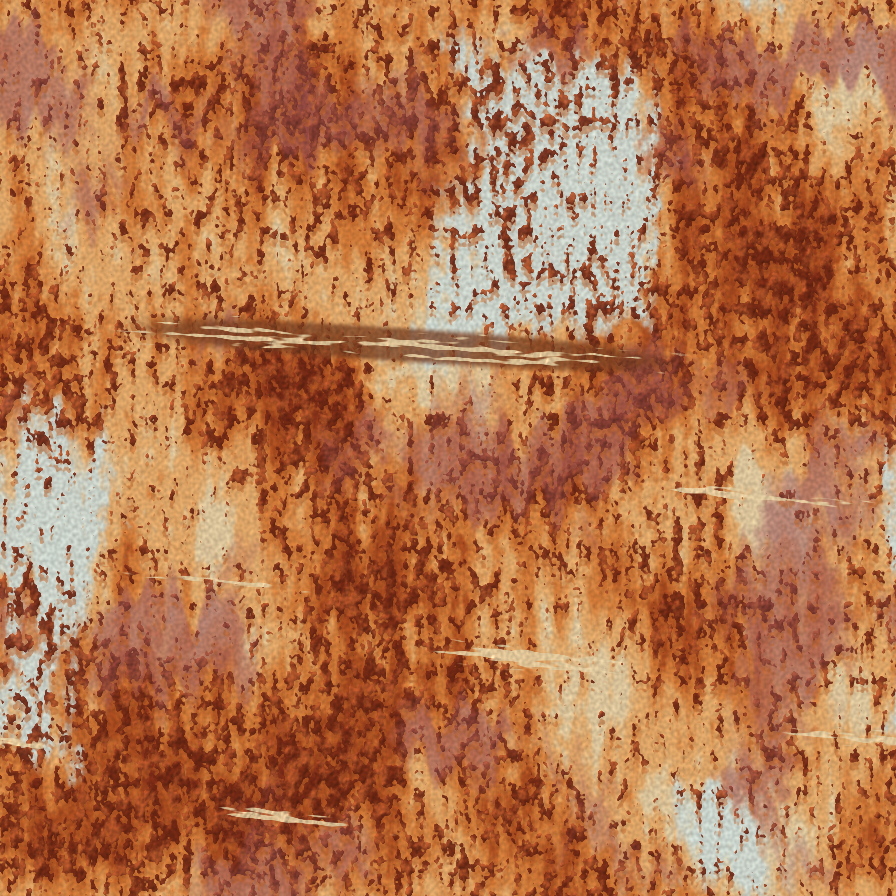
Write a WebGL 1 fragment shader that draws this texture.

```glsl
precision highp float;
uniform vec2 u_resolution;

vec2 wrap(vec2 d) {
  return fract(d + 0.5) - 0.5;
}

vec2 gradient(vec2 cell, vec2 period, float seed) {
  vec2 id = mod(cell, period) + seed * 17.0;
  float angle = 6.2832 * fract(sin(dot(id, vec2(127.1, 311.7))) * 43758.55);
  return vec2(cos(angle), sin(angle));
}

// Gradient noise that repeats over the unit square
float noise(vec2 uv, vec2 period, float seed) {
  vec2 p = uv * period, c = floor(p), f = fract(p);
  vec2 w = f * f * f * (f * (f * 6.0 - 15.0) + 10.0);
  vec2 e = vec2(1.0, 0.0);
  float a = dot(gradient(c, period, seed), f);
  float b = dot(gradient(c + e.xy, period, seed), f - e.xy);
  float d = dot(gradient(c + e.yx, period, seed), f - e.yx);
  float g = dot(gradient(c + e.xx, period, seed), f - e.xx);
  return 1.4 * mix(mix(a, b, w.x), mix(d, g, w.x), w.y);
}

float fbm(vec2 uv, vec2 period, float seed) {
  float sum = 0.0, amplitude = 1.0;
  for (int i = 0; i < 5; i++) {
    sum += amplitude * noise(uv, period, seed + float(i));
    period *= 2.0;
    amplitude *= 0.5;
  }
  return sum;
}

float box(vec2 uv, vec2 centre, vec2 halfSize) {
  vec2 d = abs(wrap(uv - centre)) - halfSize;
  return max(d.x, d.y);
}

float pitHeight(vec2 uv) {
  return noise(uv, vec2(84.0, 48.0), 3.0)
       + 0.6 * noise(uv, vec2(165.0, 115.0), 4.0)
       + 0.4 * noise(uv, vec2(260.0, 220.0), 5.0);
}

// Bundle of fine scrapes sinking to the right; x = scrapes, y = band
vec2 scrape(vec2 uv, vec2 centre, vec2 halfSize, float drop) {
  vec2 d = wrap(uv - centre);
  float along = clamp(d.x / halfSize.x, -1.0, 1.0);
  float sink = drop * along;
  float band = (1.0 - along * along) * max(0.0, 1.0 - abs(d.y + sink) / halfSize.y);
  vec2 q = uv + vec2(0.0, sink);
  float fibre = noise(q, vec2(6.0, 150.0), 7.0) + 0.6 * noise(q, vec2(40.0, 250.0), 8.0);
  return vec2(smoothstep(0.2, 0.45, fibre + band - 0.5) * smoothstep(0.0, 0.15, band), band);
}

void main() {
  vec2 uv = gl_FragCoord.xy / u_resolution;
  float streaks = fbm(uv, vec2(40.0, 6.0), 11.0);
  float rough = fbm(uv, vec2(60.0, 50.0), 21.0);

  // Broad rust cover with edges that run downwards
  vec2 run = uv + vec2(0.01 * rough, 0.05 * noise(uv, vec2(44.0, 3.0), 31.0));
  float rust = 0.9 * fbm(run, vec2(4.0), 41.0);
  rust += 0.55 * smoothstep(0.02, -0.02, box(run, vec2(0.34, 0.46), vec2(0.06, 0.15)));
  rust += 0.35 * smoothstep(0.02, -0.02, box(run, vec2(0.38, 0.14), vec2(0.08, 0.13)));
  rust += 0.45 * smoothstep(0.03, -0.03, box(run, vec2(0.25, 0.89), vec2(0.25, 0.06)));
  rust += 0.40 * smoothstep(0.03, -0.03, box(run, vec2(0.83, 0.79), vec2(0.09, 0.14)));

  // One long scrape and several short ones, each starting at a rust knot
  vec2 scrapes = scrape(uv, vec2(0.45, 0.615), vec2(0.33, 0.024), 0.022);
  float shade = scrapes.y;
  for (int i = 0; i < 5; i++) {
    vec2 centre = vec2(0.86, 0.445) + float(i) * vec2(0.37, -0.09);
    scrapes = max(scrapes, scrape(uv, centre, vec2(0.12, 0.016), 0.011));
    vec2 knot = wrap(uv - centre + vec2(0.08, 0.01)) / vec2(0.035, 0.045);
    rust += 0.5 * exp(-dot(knot, knot));
  }

  // Stain colours from dark rust to cream
  float tone = 0.65 - 0.5 * rust + 0.25 * streaks + 0.1 * rough;
  vec3 color = mix(vec3(0.49, 0.17, 0.09), vec3(0.65, 0.29, 0.12), smoothstep(0.05, 0.3, tone));
  color = mix(color, vec3(0.80, 0.47, 0.22), smoothstep(0.3, 0.52, tone));
  color = mix(color, vec3(0.86, 0.64, 0.40), smoothstep(0.52, 0.78, tone));
  color = mix(color, vec3(0.85, 0.76, 0.60), smoothstep(0.82, 1.05, tone));

  // Remains of pale paint
  float paintEdge = box(uv, vec2(0.62, 0.79), vec2(0.115, 0.16));
  paintEdge = min(paintEdge, box(uv, vec2(0.05, 0.36), vec2(0.04, 0.22)));
  paintEdge = min(paintEdge, box(uv, vec2(0.81, 0.06), vec2(0.03, 0.04)));
  float paint = smoothstep(0.015, -0.02, paintEdge + 0.03 * streaks + 0.05 * rust + 0.015 * rough);
  color = mix(color, vec3(0.78, 0.83, 0.81), 0.93 * paint);

  // Plum tinted crust
  float crust = smoothstep(0.03, -0.02, box(run, vec2(0.87, 0.93), vec2(0.13, 0.025)));
  float plum = smoothstep(0.15, 0.6, fbm(run, vec2(5.0), 51.0) + 0.6 * crust) * (1.0 - paint);
  color = mix(color, vec3(0.61, 0.35, 0.36), 0.6 * plum);

  // Pits with stains dripping below them
  float density = 0.6 * rust + 0.35 * noise(uv, vec2(22.0, 14.0), 61.0);
  float height = pitHeight(uv);
  float drip = smoothstep(0.15, 0.5, pitHeight(uv + vec2(0.0, 0.009)) + density);
  float pit = smoothstep(0.24, 0.42, height + density);
  vec3 pitColor = mix(vec3(0.41, 0.14, 0.07), vec3(0.65, 0.30, 0.15), smoothstep(-0.3, 0.6, rough));
  pitColor = mix(pitColor, vec3(0.55, 0.30, 0.31), 0.45 * plum);
  color = mix(color, vec3(0.72, 0.37, 0.15), 0.5 * drip);
  color = mix(color, pitColor, 0.92 * pit);

  // Scraped metal over a brown shadow
  color = mix(color, vec3(0.45, 0.23, 0.12), 0.75 * smoothstep(0.05, 0.4, shade));
  color = mix(color, vec3(0.88, 0.79, 0.62), 0.9 * scrapes.x);

  // Relief lit from above, and fine grain
  float slope = height - pitHeight(uv + vec2(-0.001, 0.002));
  color *= 1.0 + 0.3 * clamp(slope, -0.7, 0.7) * (0.2 + 0.8 * pit);
  color *= 1.0 + 0.12 * noise(uv, vec2(230.0, 210.0), 71.0);
  gl_FragColor = vec4(clamp(color, 0.0, 1.0), 1.0);
}
```
